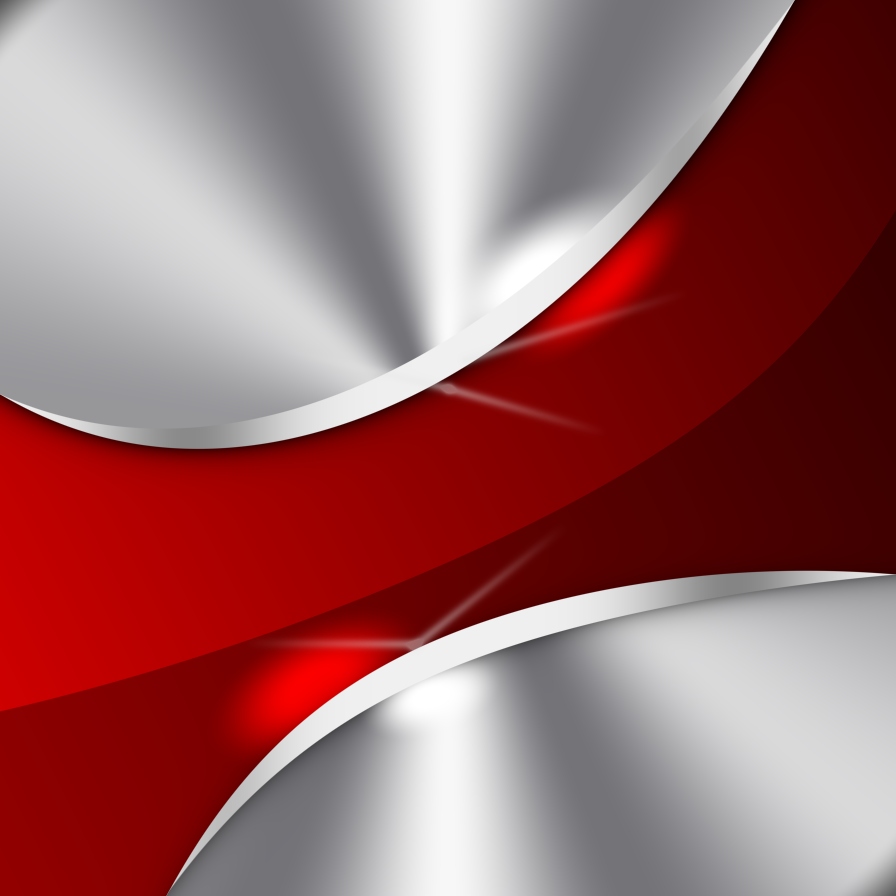
A WebGL 1 fragment shader for this background:

```glsl
precision highp float;

uniform vec2 u_resolution;

#define CENTER vec2(0.5, 0.5)
#define BAND_RED 0.85
#define LOWER_SHADE 0.68
#define STREAK_WIDTH 0.0055
#define STREAK_ALPHA 0.45
#define SHADOW_SIZE 0.012
#define HOT_RED vec3(1.0, 0.0, 0.0)
#define STEEL_DARK vec3(0.45, 0.45, 0.47)
#define STEEL_LIGHT vec3(0.97)

// Heights of the curved borders
float upperEdge(float x) {
    float t = x - 0.221;
    return 0.499 + t * t * (1.107 - 0.473 * t + 0.761 * t * t);
}

float lowerEdge(float x) {
    float s2 = (0.9 - x) * (0.9 - x);
    return 0.363 - s2 * (0.42 + 1.12 * s2 * s2);
}

float bandEdge(float x) {
    float x2 = x * x;
    return 0.206 + 0.232 * x + 0.2 * x2 + 0.128 * x2 * x2 * x2 * x2;
}

// Rim thickness, measured vertically and tapering to both tips
float upperRim(float x) {
    return max(0.0, x * (0.887 - x) * (0.16 + 0.45 * x * x * x));
}

float lowerRim(float x) {
    float s2 = (0.9 - x) * (0.9 - x);
    return max(0.0, (x - 0.189) * (1.0 - x) * (0.21 + 1.4 * s2 * s2));
}

float bell(float x, float middle, float width) {
    float t = (x - middle) / width;
    return exp(-t * t);
}

float cover(float d, float pixel) {
    return smoothstep(-0.75 * pixel, 0.75 * pixel, d);
}

// Soft tilted ellipse
float glow(vec2 p, vec2 middle, vec2 radii, float tilt) {
    p -= middle;
    float c = cos(tilt), s = sin(tilt);
    vec2 q = vec2(c * p.x + s * p.y, c * p.y - s * p.x) / radii;
    return 1.0 - smoothstep(0.2, 1.0, length(q));
}

// Light ray, brightest at its root and fading toward the tip
float streak(vec2 p, vec2 root, vec2 tip) {
    vec2 axis = tip - root;
    float t = dot(p - root, axis) / dot(axis, axis);
    float d = length(p - root - axis * clamp(t, 0.0, 1.0));
    return bell(d, 0.0, STREAK_WIDTH) * (1.0 - clamp(t, 0.0, 1.0));
}

// Brushed steel: a mirrored conical gradient around the center
vec3 steel(vec2 p) {
    vec2 q = abs(p - CENTER);
    float a = atan(q.x, q.y + 0.0001);
    float light = 1.0 - smoothstep(0.0, 0.38, a);
    light += 0.77 * smoothstep(0.41, 0.85, a) - 0.5 * smoothstep(0.85, 1.45, a);
    float corner = smoothstep(0.655, 0.72, length(q));
    return mix(STEEL_DARK, STEEL_LIGHT, light) * (1.0 - 0.65 * corner);
}

void main() {
    vec2 p = gl_FragCoord.xy / u_resolution;
    float pixel = 1.0 / min(u_resolution.x, u_resolution.y);
    float e = 0.002;

    // Signed distances, positive inside each plate
    float upperSlope = (upperEdge(p.x + e) - upperEdge(p.x - e)) / (2.0 * e);
    float lowerSlope = (lowerEdge(p.x + e) - lowerEdge(p.x - e)) / (2.0 * e);
    float upperScale = inversesqrt(1.0 + upperSlope * upperSlope);
    float lowerScale = inversesqrt(1.0 + lowerSlope * lowerSlope);
    float upperOut = (p.y - upperEdge(p.x)) * upperScale;
    float upperIn = upperOut - upperRim(p.x) * upperScale;
    float lowerOut = (lowerEdge(p.x) - p.y) * lowerScale;
    float lowerIn = lowerOut - lowerRim(p.x) * lowerScale;

    // Red bands with glows and contact shadows
    float red = BAND_RED - 0.4 * p.x - 0.2 * p.y;
    red *= mix(LOWER_SHADE, 1.0, cover(p.y - bandEdge(p.x), pixel));
    vec3 color = vec3(red, 0.0, 0.0);
    color = mix(color, HOT_RED, glow(p, vec2(0.667, 0.69), vec2(0.14, 0.06), 0.75));
    color = mix(color, HOT_RED, glow(p, vec2(0.355, 0.232), vec2(0.14, 0.075), 0.5));
    color *= 1.0 - 0.65 * exp(min(upperOut, 0.0) / SHADOW_SIZE);
    color *= 1.0 - 0.2 * exp(min(lowerOut, 0.0) / SHADOW_SIZE);

    // Polished rims
    float upperShine = 0.94 - 0.4 * bell(p.x, 0.21, 0.1) - 0.3 * bell(p.x, 0.76, 0.075);
    float lowerShine = 0.94 - 0.42 * bell(p.x, 0.82, 0.1) - 0.2 * bell(p.x, 0.25, 0.07);
    color = mix(color, vec3(upperShine), cover(upperOut, pixel));
    color = mix(color, vec3(lowerShine), cover(lowerOut, pixel));

    // Steel faces with white highlights
    vec3 face = steel(p);
    float upperGlow = glow(p, vec2(0.595, 0.69), vec2(0.16, 0.075), 0.62);
    float lowerGlow = glow(p, vec2(0.48, 0.222), vec2(0.085, 0.045), 0.3);
    float rimShadow = 1.0 - 0.4 * exp(-max(lowerIn, 0.0) / SHADOW_SIZE);
    color = mix(color, mix(face, vec3(1.0), upperGlow), cover(upperIn, pixel));
    color = mix(color, mix(face * rimShadow, vec3(1.0), lowerGlow), cover(lowerIn, pixel));

    // Crossing light rays
    float rays = streak(p, vec2(0.501, 0.566), vec2(0.306, 0.612));
    rays += streak(p, vec2(0.501, 0.566), vec2(0.677, 0.516));
    rays += streak(p, vec2(0.52, 0.598), vec2(0.768, 0.674));
    rays += streak(p, vec2(0.465, 0.281), vec2(0.273, 0.282));
    rays += streak(p, vec2(0.462, 0.278), vec2(0.632, 0.414));
    color = mix(color, vec3(0.9), STREAK_ALPHA * min(rays, 1.0));

    gl_FragColor = vec4(color, 1.0);
}
```
